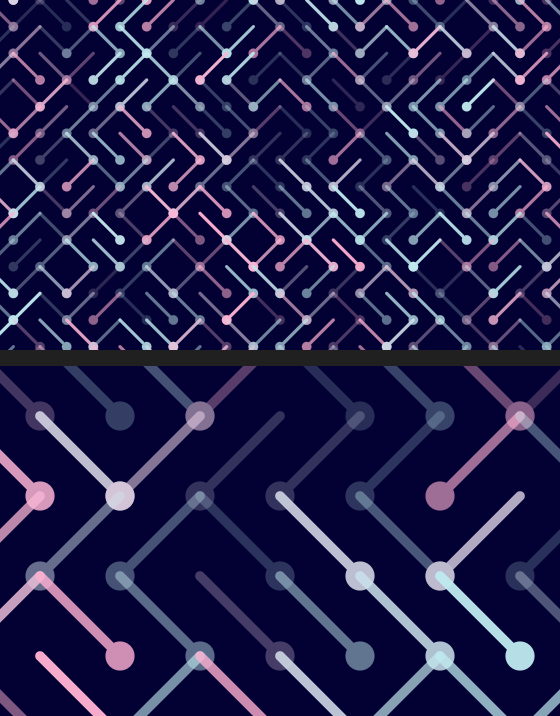
Top: the whole. Bottom: its middle third, enlarged.
A Shadertoy shader for this pattern:

```glsl
// Maze of random diagonal strokes, each ending in a dot, in translucent pink and pale blue on navy.

#define CELLS_ACROSS 21.0
#define LINE_RADIUS 0.06
#define DOT_RADIUS 0.182
#define MIN_ALPHA 0.19
#define MAX_ALPHA 0.97
#define ALPHA_SKEW 1.25
#define TINT_DRIFT 0.35
#define SEED vec2(137.0, 271.0)
#define NAVY vec3(0.01, 0.0, 0.2)
#define PALE_BLUE vec3(0.75, 0.92, 0.94)
#define PINK vec3(1.0, 0.69, 0.82)

// Three random values per cell, without sine
vec3 hash3(vec2 p) {
    vec3 q = fract((p + SEED).xyx * vec3(0.1031, 0.1030, 0.0973));
    q += dot(q, q.yxz + 33.33);
    return fract((q.xxy + q.yzz) * q.zyx);
}

float valueNoise(vec2 p) {
    vec2 i = floor(p), f = fract(p);
    f = f * f * (3.0 - 2.0 * f);
    float low = mix(hash3(i).x, hash3(i + vec2(1, 0)).x, f.x);
    float high = mix(hash3(i + vec2(0, 1)).x, hash3(i + vec2(1, 1)).x, f.x);
    return mix(low, high, f.y);
}

float segmentDistance(vec2 p, vec2 a, vec2 b) {
    vec2 pa = p - a, ba = b - a;
    return length(pa - ba * clamp(dot(pa, ba) / dot(ba, ba), 0.0, 1.0));
}

// One stroke across the unit cell, with a dot on its lower end
float strokeDistance(vec2 p, float lean) {
    vec2 upper = vec2(lean, 1.0);
    vec2 lower = vec2(1.0 - lean, 0.0);
    float line = segmentDistance(p, upper, lower) - LINE_RADIUS;
    float dotEnd = length(p - lower) - DOT_RADIUS;
    return min(line, dotEnd);
}

void mainImage(out vec4 fragColor, in vec2 fragCoord) {
    float pixel = CELLS_ACROSS / iResolution.x;

    // Corners sit half a cell in from the left and on the top edge
    vec2 p = (fragCoord - vec2(0.0, iResolution.y)) * pixel - vec2(0.5, 0.0);
    vec2 home = floor(p);
    vec3 color = NAVY;

    // Neighbouring cells reach over the borders; lower rows lie on top
    for (int row = 1; row >= -1; row--) {
        for (int column = -1; column <= 1; column++) {
            vec2 cell = home + vec2(column, row);
            vec3 random = hash3(cell);
            float d = strokeDistance(p - cell, step(0.5, random.x));
            float coverage = clamp(0.5 - d / pixel, 0.0, 1.0);

            // Tint drifts gently over the canvas, opacity varies per stroke
            float warmth = mix(random.y, valueNoise(cell * 0.3), TINT_DRIFT);
            vec3 tint = mix(PALE_BLUE, PINK, smoothstep(0.35, 0.75, warmth));
            float alpha = mix(MIN_ALPHA, MAX_ALPHA, pow(random.z, ALPHA_SKEW));
            color = mix(color, tint, coverage * alpha);
        }
    }
    fragColor = vec4(color, 1.0);
}
```
